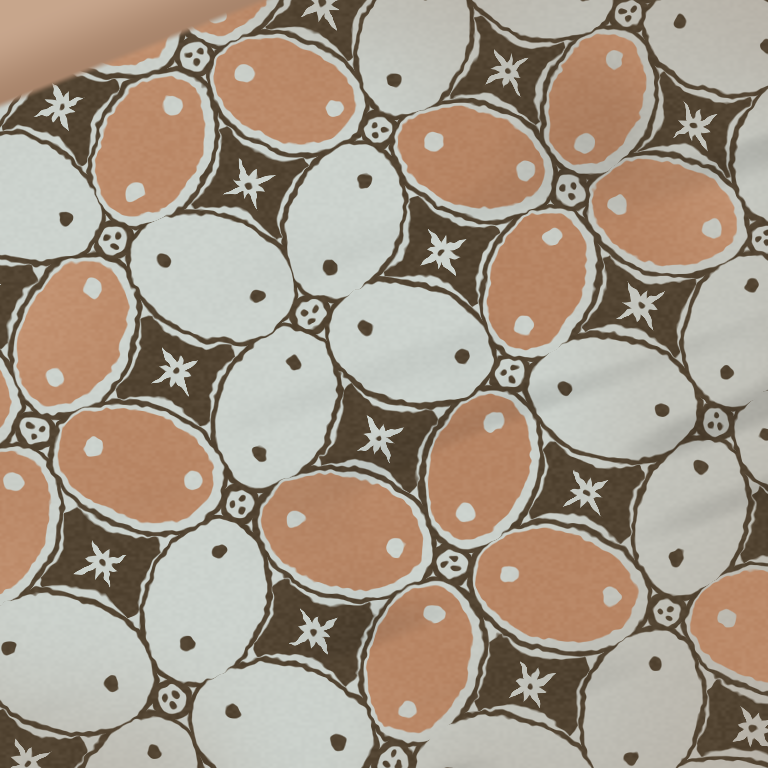
Reproduce this pattern procedurally as a three.js fragment shader.

```glsl
varying vec2 vUv;

float hash(vec2 p) {
  p = fract(p * vec2(0.1031, 0.1137) + 0.37);
  p += dot(p, p.yx + 33.33);
  return fract((p.x + p.y) * p.x * 17.3);
}

float noise(vec2 p) {
  vec2 i = floor(p), f = fract(p);
  f = f * f * (3.0 - 2.0 * f);
  return mix(mix(hash(i), hash(i + vec2(1, 0)), f.x),
             mix(hash(i + vec2(0, 1)), hash(i + 1.0), f.x), f.y);
}

// 1 inside a shape, 0 outside, from its signed distance
float inside(float d) { return 1.0 - smoothstep(-0.0013, 0.0013, d); }

// Slightly bent, tilted lattice on which the ovals meet
vec2 node(vec2 c) {
  return vec2(0.404 + 0.258 * c.x + 0.090 * c.y - 0.013 * c.x * c.y + 0.003 * c.x * c.x,
              0.592 - 0.087 * c.x + 0.243 * c.y + 0.008 * c.x * c.x - 0.004 * c.y * c.y);
}

float ellipse(vec2 q, vec2 r) {
  q += 1e-5;
  float k = length(q / r);
  return k * (k - 1.0) / length(q / (r * r));
}

// Distances to the rim, the dyed fill and the two spots of an oval from a to b
vec3 oval(vec2 p, vec2 a, vec2 b, float seed) {
  vec2 axis = normalize(b - a), side = vec2(-axis.y, axis.x);
  float span = distance(a, b);
  vec2 r = span * vec2(0.404, 0.282 + 0.012 * (seed - 0.5));
  vec2 v = p - 0.5 * (a + b), w = v + vec2(0.004, -0.003);
  vec2 q = vec2(dot(v, axis), dot(v, side));
  vec2 fillPos = vec2(dot(w, axis), dot(w, side));
  vec2 spot = vec2(abs(q.x + 0.008 * (seed - 0.5)) - 0.24 * span, q.y + 0.012 * (seed - 0.5));
  return vec3(ellipse(q, r), ellipse(fillPos, r - 0.009), length(spot));
}

void main() {
  // Hand-cut wobble of every edge
  vec2 p = vUv;
  p += 0.006 * (vec2(noise(vUv * 38.0), noise(vUv * 38.0 + 71.0)) - 0.5);
  p += 0.004 * (vec2(noise(vUv * 130.0), noise(vUv * 130.0 + 53.0)) - 0.5);

  vec2 o = p - vec2(0.404, 0.592);
  vec2 base = floor(vec2(0.243 * o.x - 0.090 * o.y, 0.087 * o.x + 0.258 * o.y) / 0.0705);

  // Nearest oval, node and star
  vec3 nearest = vec3(9.0);
  float dyed = 0.0, nodeSeed = 0.0, starSeed = 0.0;
  vec2 toNode = vec2(9.0), toStar = vec2(9.0), corner = vec2(1.0);
  for (int y = -2; y <= 2; y++) {
    for (int x = -2; x <= 2; x++) {
      vec2 cell = base + vec2(x, y);
      vec2 a = node(cell), b = node(cell + vec2(1, 0));
      vec2 c = node(cell + vec2(0, 1)), d = node(cell + 1.0);
      float seed = hash(cell + 20.0);

      vec3 across = oval(p, a, b, seed);
      if (across.x < nearest.x) { nearest = across; dyed = mod(cell.y, 2.0); }
      vec3 up = oval(p, a, c, fract(seed * 7.0));
      if (up.x < nearest.x) { nearest = up; dyed = mod(cell.x, 2.0); }

      if (length(p - a) < length(toNode)) { toNode = p - a; nodeSeed = seed; }
      vec2 middle = 0.25 * (a + b + c + d);
      if (length(p - middle) < length(toStar)) {
        toStar = p - middle;
        corner = d - middle;
        starSeed = seed;
      }
    }
  }

  // Outlines, with uneven width
  float rim = nearest.x;
  float ink = inside(abs(rim - 0.003) - 0.0024 - 0.0016 * noise(vUv * 22.0));

  // Concave squares holding pale eight-pointed stars
  float reach = length(toStar);
  float angle = atan(toStar.y, toStar.x) - atan(corner.y, corner.x);
  float turn = (angle + 0.2 * (starSeed - 0.5)) / 6.2832;
  float ray = abs(fract(turn * 8.0) - 0.5) * 2.0;
  float tip = mix(0.022, 0.035, smoothstep(-0.3, 0.8, cos(angle * 4.0)));
  float star = inside(0.8 * (reach - mix(0.012, tip, pow(ray, 1.5))));
  float square = inside(0.024 - 0.22 * reach - rim) * inside(reach - 0.08);
  star *= 1.0 - inside(reach - 0.004);
  ink = max(ink, square * (1.0 - star));

  // Round studs at the nodes, each with three small dots
  float stud = length(toNode);
  ink = max(ink, inside(stud - 0.027) * inside(-rim));
  ink *= 1.0 - inside(stud - 0.0185);
  for (int i = 0; i < 3; i++) {
    float t = 2.0944 * float(i) + 6.2832 * nodeSeed;
    ink = max(ink, inside(length(toNode - 0.0085 * vec2(cos(t), sin(t))) - 0.0044));
  }

  // Spots: ink on plain ovals, bare cloth on dyed ones
  ink = max(ink, inside(nearest.z - 0.0095) * (1.0 - dyed) * inside(rim));
  float dye = dyed * inside(nearest.y) * (1.0 - inside(nearest.z - 0.0125));

  // Cloth, dye and ink colours
  float weave = noise(vUv * vec2(190.0, 260.0)) - 0.5;
  float cloud = noise(vUv * 5.0 + 9.0);
  float warmth = smoothstep(0.35, 0.8, length(vUv - vec2(0.4, 0.5)) + 0.25 * (cloud - 0.5));
  vec3 color = mix(vec3(0.80, 0.825, 0.805), vec3(0.72, 0.70, 0.66), warmth);
  vec3 clay = mix(vec3(0.77, 0.58, 0.45), vec3(0.69, 0.49, 0.36), 0.7 * cloud + 0.5 * weave);
  color = mix(color, clay, dye);
  color = mix(color, vec3(0.32, 0.265, 0.195) + 0.04 * weave, ink);

  // Soft diagonal creases, stronger at the lower right
  float fold = noise(vec2(dot(vUv, vec2(0.94, 0.34)) * 4.0, dot(vUv, vec2(-0.34, 0.94)) * 19.0));
  color *= 1.0 - 0.11 * smoothstep(0.6, 0.95, fold) * smoothstep(0.2, 1.0, vUv.x + 0.4 - 0.6 * vUv.y);
  color *= 1.0 + 0.025 * weave;

  // Table beyond the cloth's edge
  float beyond = vUv.y - 0.862 - 0.4 * vUv.x;
  vec3 table = mix(vec3(0.66, 0.52, 0.42), vec3(0.78, 0.65, 0.55), smoothstep(0.0, 0.1, beyond));
  gl_FragColor = vec4(mix(color, table, smoothstep(-0.006, 0.006, beyond)), 1.0);
}
```
